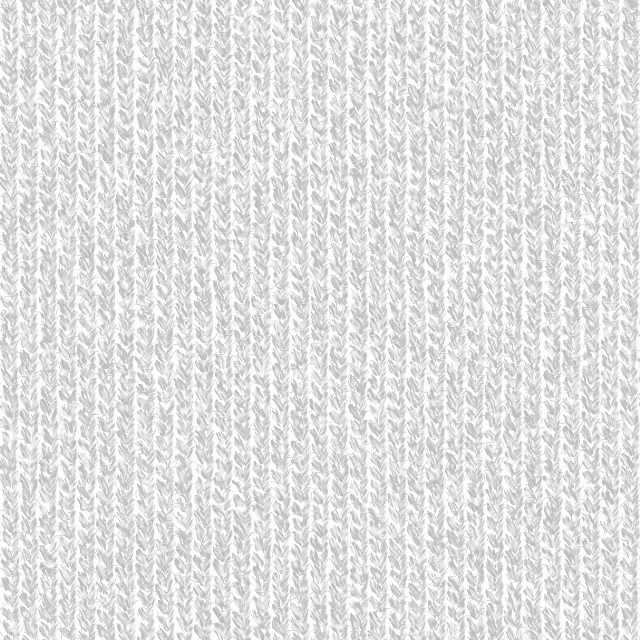
Reproduce this texture procedurally as a WebGL 1 fragment shader.

```glsl
precision highp float;
// Pale brushed knit: vertical ribs of slanted leaf stitches and hatched cords, with stray fuzz.
uniform vec2 u_resolution;

const float RIBS = 33.0;
const float ROWS = 43.0;
const vec3 WHITE = vec3(0.99);
const vec3 PALE = vec3(0.945);
const vec3 SHADE = vec3(0.735);
const vec3 HAIR = vec3(0.74);

float hash(vec2 p) {
  return fract(sin(dot(p, vec2(127.1, 311.7))) * 43758.5);
}

float noise(vec2 p) {
  vec2 i = floor(p);
  vec2 f = fract(p);
  f = f * f * (3.0 - 2.0 * f);
  float low = mix(hash(i), hash(i + vec2(1.0, 0.0)), f.x);
  float high = mix(hash(i + vec2(0.0, 1.0)), hash(i + vec2(1.0)), f.x);
  return mix(low, high, f.y);
}

// Coordinates (across, along) an axis leaning clockwise from vertical.
vec2 lean(vec2 p, float angle) {
  float c = cos(angle);
  float s = sin(angle);
  return vec2(c * p.x - s * p.y, s * p.x + c * p.y);
}

// Fine yarn hairs drawn out along a leaning axis.
float fibres(vec2 p, float angle) {
  vec2 q = lean(p, angle);
  q.x += 0.1 * noise(p * 4.0);
  return smoothstep(0.1, 0.9, noise(q * vec2(14.0, 3.6)));
}

// Signed leaf field of one rib: positive inside a stitch.
float leaves(float x, float row, float column) {
  float field = -1.0;
  for (int j = -1; j <= 1; j++) {
    float id = floor(row) + float(j);
    vec2 key = vec2(column, id);
    vec2 d = vec2(x - 0.34, (row - id - 0.5) * RIBS / ROWS);
    d.x -= (hash(key + 3.1) - 0.5) * 0.07;
    vec2 q = lean(d, -0.5 + 0.25 * (hash(key + 7.7) - 0.5));
    vec2 size = vec2(0.215, 0.43) * mix(0.9, 1.12, hash(key));
    field = max(field, 1.0 - length(q / size));
  }
  return field;
}

// Short bent hairs scattered one per grid cell.
float strands(vec2 p, float cells, float density, float pixel) {
  vec2 g = p * cells;
  float blur = max(pixel * cells * 0.6, 0.04);
  float cover = 0.0;
  for (int j = -1; j <= 1; j++) {
    for (int i = -1; i <= 1; i++) {
      vec2 cell = floor(g) + vec2(float(i), float(j));
      vec2 centre = cell + vec2(hash(cell + 1.3), hash(cell + 5.9));
      vec2 q = lean(g - centre, 6.28 * hash(cell + 9.2));
      q.x += (hash(cell + 4.4) - 0.5) * 1.2 * q.y * q.y;
      float halfLength = mix(0.2, 0.7, hash(cell + 2.8));
      float d = max(abs(q.x) - 0.06, abs(q.y) - halfLength);
      float present = step(hash(cell + 6.5), density);
      cover = max(cover, present * (1.0 - smoothstep(-blur, blur, d)));
    }
  }
  return cover;
}

void main() {
  vec2 p = gl_FragCoord.xy / u_resolution;
  float pixel = 1.0 / min(u_resolution.x, u_resolution.y);

  // Ribs drift a little sideways; rows slip from rib to rib.
  float drift = noise(p * vec2(12.0, 18.0)) + 0.5 * noise(p * vec2(33.0, 60.0));
  vec2 yarn = vec2(p.x + (drift - 0.75) * 0.004, p.y) * RIBS;
  float column = floor(yarn.x);
  float x = fract(yarn.x);
  float slip = hash(vec2(column, 8.0)) + 0.5 * noise(vec2(column * 3.7, p.y * 14.0));
  float row = p.y * ROWS + slip;
  float wear = noise(p * 9.0 + 20.0) * 0.5 + noise(p * 25.0) * 0.5;
  float edge = 0.08 + pixel * RIBS;

  // Leaf stitches with frayed outlines and a darker rim.
  float leafHair = fibres(yarn, -0.5);
  float leafField = leaves(x, row, column) + (0.5 - leafHair) * 0.45;
  float leaf = smoothstep(-edge, edge, leafField);
  float leafTone = clamp(leafHair * 0.95 + 0.1 * leafField, 0.0, 1.0);

  // Continuous cord, finely hatched, fading softly into the gap on its right.
  float cordHair = fibres(yarn + 40.0, 0.6);
  float fray = (0.5 - cordHair) * 0.10;
  float offset = x - 0.75 + 0.04 * (noise(vec2(column * 5.3, row)) - 0.5);
  float cord = smoothstep(-0.19, -0.11, offset + fray)
             * (1.0 - smoothstep(0.05, 0.21, offset - fray));
  float cordTone = clamp(0.12 + 0.8 * cordHair - offset, 0.0, 1.0);

  vec3 color = mix(WHITE, mix(SHADE, PALE, cordTone), cord);
  color = mix(color, mix(SHADE, PALE, leafTone), leaf);

  // Raised fuzz: a grey hair with a light flank, thicker in worn patches.
  float density = mix(0.4, 0.75, smoothstep(0.3, 0.7, wear));
  vec2 flank = vec2(0.0014, -0.0014);
  float hair = strands(p, 108.0, density, pixel);
  float glint = strands(p + flank, 108.0, density, pixel);
  color = mix(color, WHITE, glint * 0.6);
  color = mix(color, HAIR, hair * 0.7);

  gl_FragColor = vec4(color, 1.0);
}
```
